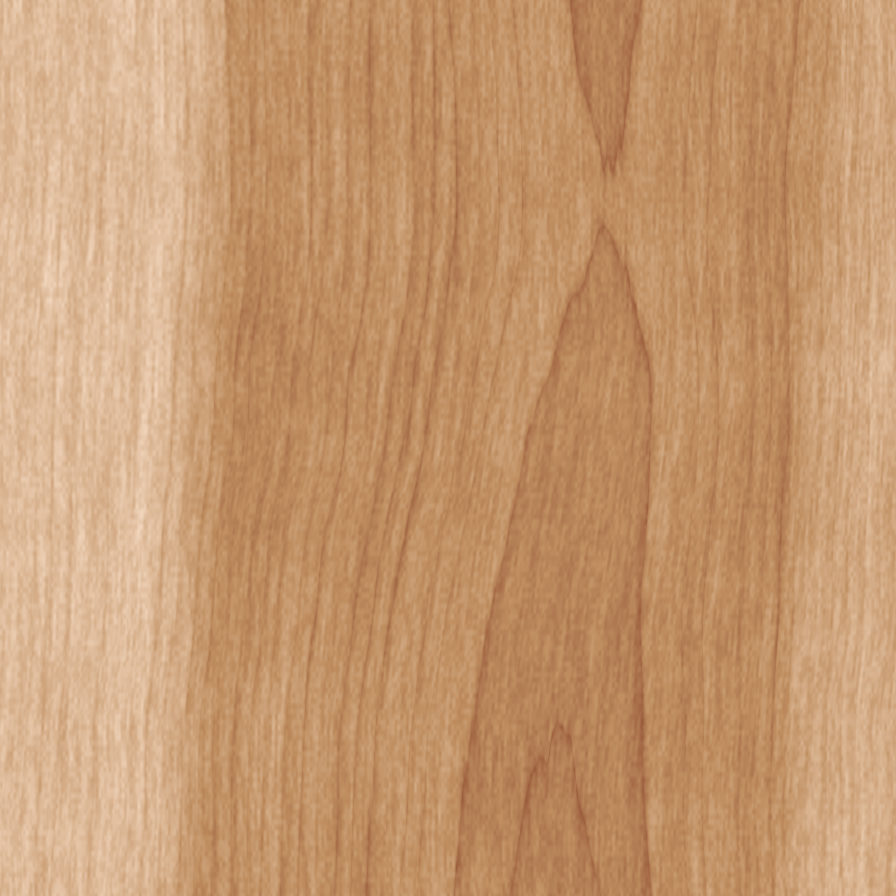
A WebGL 1 fragment shader for this texture:

```glsl
precision highp float;
// Flat-sawn cherry board: reddish heartwood with cathedral rings between pale sapwood edges.

uniform vec2 u_resolution;

const vec3 DARK_WOOD = vec3(0.67, 0.45, 0.30);
const vec3 MID_WOOD = vec3(0.75, 0.56, 0.38);
const vec3 PALE_WOOD = vec3(0.87, 0.73, 0.60);
const float MID_TONE = 0.4;
const float RING_SPACING = 0.043;
const float ARCH_ROUNDNESS = 0.1;

float hash(vec2 p) {
  vec3 q = fract(vec3(p.xyx) * 0.1031);
  q += dot(q, q.yzx + 33.33);
  return fract((q.x + q.y) * q.z);
}

float noise(vec2 p) {
  vec2 cell = floor(p);
  vec2 f = fract(p);
  f = f * f * (3.0 - 2.0 * f);
  float low = mix(hash(cell), hash(cell + vec2(1.0, 0.0)), f.x);
  float high = mix(hash(cell + vec2(0.0, 1.0)), hash(cell + 1.0), f.x);
  return mix(low, high, f.y);
}

// Noise centred on zero, from -1 to 1.
float wave(vec2 p) {
  return 2.0 * noise(p) - 1.0;
}

// Sideways drift of the grain, strongest near the heart of the board.
float grainLean(vec2 p) {
  float reach = (p.x - 0.65) / 0.5;
  return 0.06 * smoothstep(0.0, 0.85, p.y) * exp(-reach * reach);
}

// Ring opening with height: narrowest at the saddle between two facing arches.
float archOpening(float y) {
  float v = y - 0.76;
  float bulge = (y - 0.53) / 0.13;
  return 0.065 * sqrt(v * v + 0.0009) - 0.015 * v + 0.007 * exp(-bulge * bulge);
}

// Ring number: zero or less inside the arches, growing and tightening outward.
float ringNumber(vec2 p, float across) {
  float opening = archOpening(p.y) / (1.0 + 12.0 * across * across);
  float reach = length(vec2(across, ARCH_ROUNDNESS)) - opening;
  reach += 0.0018 * wave(p * vec2(85.0, 6.0)) + 0.001 * wave(p * vec2(190.0, 12.0));
  float number = (reach - ARCH_ROUNDNESS + 0.0042) / RING_SPACING;
  number += 27.0 * max(reach - 0.13, 0.0);
  return number + 0.35 * smoothstep(0.5, 2.0, number) * wave(vec2(number * 0.7, across > 0.0 ? 5.5 : 1.5));
}

float ringStrength(float id, float side) {
  float chance = hash(vec2(id + 40.0, side * step(1.5, id) * 37.0 + 3.0));
  return id < 0.5 ? 0.85 : mix(0.32, 0.85, chance);
}

// Dark latewood: a crisp outer edge that fades slowly toward the heart.
float ringShade(float number, float across) {
  float side = step(0.0, across);
  float id = floor(number) + 1.0;
  float t = number - floor(number);
  float steepness = length(vec2(across / length(vec2(across, ARCH_ROUNDNESS)), 0.2));
  float scale = RING_SPACING / steepness / (1.0 + 1.1 * smoothstep(1.0, 3.0, number));
  float inner = (1.0 - t) * scale;
  float outer = t * scale;
  float fade = 0.75 * exp(-inner / 0.0035) + 0.25 * exp(-inner / 0.018);
  return ringStrength(id, side) * fade + ringStrength(id - 1.0, side) * exp(-outer / 0.0018);
}

// Fine vertical fibres, pores and wider streaks.
float fibreTone(vec2 p) {
  return 0.14 * wave(p * vec2(310.0, 32.0))
       + 0.08 * wave(p * vec2(140.0, 7.0) + 17.0)
       + 0.06 * wave(p * vec2(45.0, 1.8) + 31.0)
       + 0.13 * wave(p * vec2(330.0, 170.0) + 53.0);
}

// Amount of pale sapwood at the left and right edges.
float sapwood(vec2 p) {
  float left = 1.0 - smoothstep(-0.03, 0.045, p.x - 0.2 - 0.035 * p.y);
  float right = smoothstep(-0.04, 0.06, p.x - 0.865 - 0.045 * p.y);
  return left + 0.74 * right;
}

vec3 woodColor(float tone) {
  return tone < MID_TONE
    ? mix(DARK_WOOD, MID_WOOD, tone / MID_TONE)
    : mix(MID_WOOD, PALE_WOOD, (tone - MID_TONE) / (1.0 - MID_TONE));
}

void main() {
  vec2 p = gl_FragCoord.xy / u_resolution;

  // Bend the grain.
  float wobble = 0.007 * wave(p * vec2(3.0, 3.5) + 7.0) + 0.003 * wave(p * vec2(9.0, 10.0));
  float lean = grainLean(p);
  float across = p.x - 0.618 - lean + wobble;
  vec2 grain = vec2(p.x - lean + wobble, p.y);

  // Layer the broad tone, growth rings and fibres.
  float number = ringNumber(p, across);
  float sap = sapwood(vec2(p.x + 0.5 * wobble, p.y));
  float tone = mix(0.49, 1.0, sap);
  tone -= 0.18 * (1.0 - smoothstep(-0.05, 0.1, number));
  tone -= 0.05 * smoothstep(0.05, 0.1, across) * (1.0 - sap);
  tone += 0.08 * wave(p * vec2(3.0, 5.0) + 23.0) + 0.04 * wave(p * vec2(7.0, 14.0) + 41.0);
  tone += 0.08 * wave(vec2(number * 4.0, p.y * 1.5)) * smoothstep(0.5, 2.0, number);
  tone -= mix(0.5, 0.24, sap) * ringShade(number, across);
  tone += fibreTone(grain);

  gl_FragColor = vec4(woodColor(tone), 1.0);
}
```
